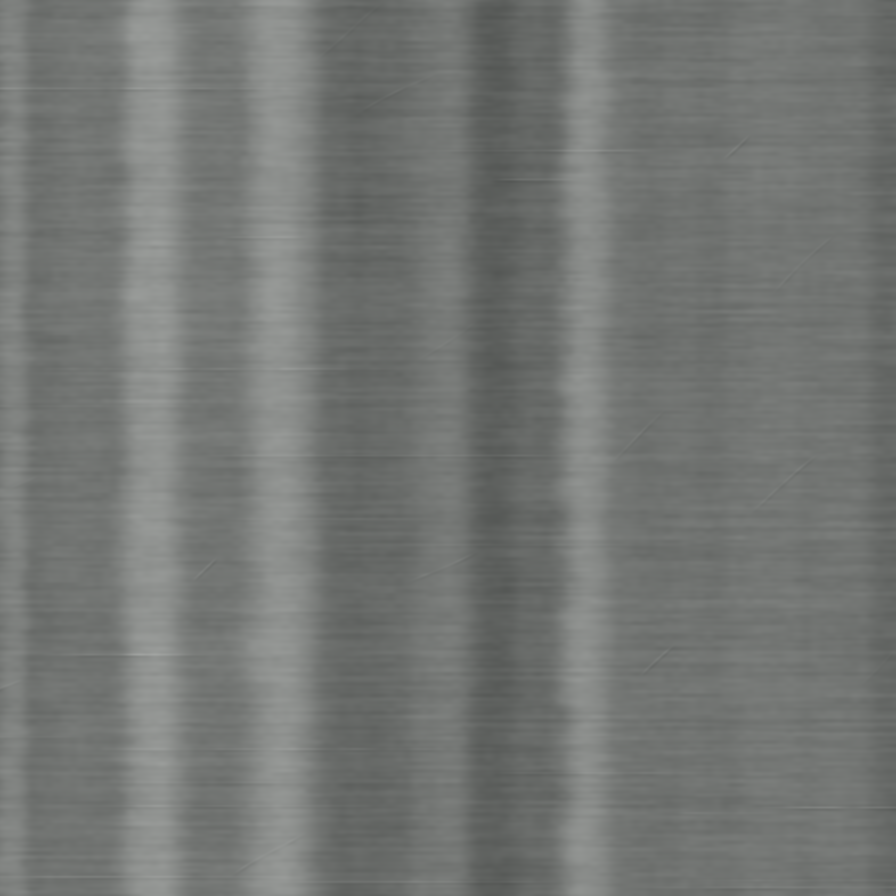
This texture is drawn by a WebGL 2 fragment shader. Its source:

```glsl
#version 300 es
precision highp float;
// Brushed grey metal sheet with soft vertical reflections and faint scratches.
uniform vec2 u_resolution;
out vec4 fragColor;

float hash(vec2 p) {
  vec3 q = fract(p.xyx * vec3(0.1031, 0.1030, 0.0973));
  q += dot(q, q.yzx + 33.33);
  return fract((q.x + q.y) * q.z);
}

// Value noise, 0 to 1
float noise(vec2 p) {
  vec2 i = floor(p), f = fract(p);
  f = f * f * (3.0 - 2.0 * f);
  return mix(mix(hash(i), hash(i + vec2(1, 0)), f.x),
             mix(hash(i + vec2(0, 1)), hash(i + vec2(1, 1)), f.x), f.y);
}

float fbm(vec2 p) {
  float sum = 0.0, amp = 0.5;
  for (int i = 0; i < 4; i++) {
    sum += amp * noise(p);
    p = p * 2.03 + 17.3;
    amp *= 0.5;
  }
  return sum;
}

// Vertical reflections: centre, half width, brightness
float reflections(float x) {
  vec3 bands[13] = vec3[13](
    vec3(0.014, 0.016, 0.050), vec3(0.045, 0.015, -0.022),
    vec3(0.171, 0.034, 0.125), vec3(0.313, 0.038, 0.118),
    vec3(0.405, 0.062, -0.053), vec3(0.493, 0.032, 0.016),
    vec3(0.550, 0.031, -0.092), vec3(0.607, 0.030, -0.050),
    vec3(0.653, 0.027, 0.095), vec3(0.735, 0.045, -0.014),
    vec3(0.800, 0.022, -0.014), vec3(0.855, 0.032, 0.010),
    vec3(0.992, 0.026, -0.052));
  float sum = 0.0;
  for (int i = 0; i < 13; i++) {
    float d = (x - bands[i].x) / bands[i].y;
    sum += bands[i].z * exp(-0.6 * d * d - 0.5 * d * d * d * d);
  }
  return sum;
}

// Thin line with a lit upper edge and a shaded lower edge
float scratch(vec2 p, vec2 centre, float angle, float halfLength, float shade) {
  vec2 d = p - centre;
  float c = cos(angle), s = sin(angle);
  d = vec2(c * d.x + s * d.y, c * d.y - s * d.x);
  d.y += 0.002 * sin(d.x * 35.0 + centre.x * 40.0) * step(0.1, angle);
  float fade = 1.0 - smoothstep(0.4, 1.0, abs(d.x) / halfLength);
  float lit = exp(-pow(d.y / 0.0014, 2.0));
  float dark = exp(-pow((d.y + 0.0027) / 0.0016, 2.0));
  return fade * (lit - shade * dark);
}

void main() {
  vec2 p = gl_FragCoord.xy / u_resolution;

  // Reflections with slightly uneven edges
  float blotch = fbm(p * vec2(22.0, 26.0)) - 0.47;
  float wobble = 0.014 * blotch + 0.005 * (noise(p * vec2(6.0, 110.0)) - 0.5);
  float value = 0.453 + reflections(p.x + wobble);

  // Cloudy wear and faint vertical streaks
  value += 0.028 * blotch + 0.012 * (fbm(p * vec2(5.0, 7.0) + 40.0) - 0.47);
  value += 0.014 * (noise(vec2(p.x * 60.0, p.y * 1.5 + 9.0)) - 0.5);

  // Horizontal brushing, from long strokes to short ones, and fine mottle
  value += 0.030 * (noise(p * vec2(5.0, 210.0)) - 0.5);
  value += 0.014 * (noise(p * vec2(3.0, 85.0) + 60.0) - 0.5);
  value += 0.024 * (noise(p * vec2(28.0, 250.0) + 90.0) - 0.5);
  value += 0.016 * (noise(p * vec2(110.0, 170.0) + 130.0) - 0.5);

  // Long horizontal scratches, broken along their length
  for (int i = 0; i < 22; i++) {
    float n = float(i);
    vec2 centre = vec2(hash(vec2(n, 3.0)), hash(vec2(n, 8.0)));
    float strength = 0.018 + 0.055 * pow(hash(vec2(n, 14.0)), 2.0);
    float halfLength = mix(0.05, 0.28, hash(vec2(n, 21.0)));
    float broken = 0.3 + 0.7 * noise(vec2(p.x * 40.0, n * 7.0));
    value += strength * broken * scratch(p, centre, 0.0, halfLength, 0.5);
  }

  // Short slanted scratches
  for (int i = 0; i < 14; i++) {
    float n = float(i);
    vec2 centre = vec2(hash(vec2(n, 31.0)), hash(vec2(n, 37.0)));
    float angle = mix(0.4, 1.0, hash(vec2(n, 43.0)));
    float halfLength = mix(0.015, 0.06, hash(vec2(n, 51.0)));
    float strength = mix(0.015, 0.04, hash(vec2(n, 58.0)));
    float broken = 0.2 + 0.8 * noise(p * 70.0 + n);
    value += strength * broken * scratch(p, centre, angle, halfLength, 0.8);
  }

  fragColor = vec4(value + vec3(-0.004, 0.006, -0.003), 1.0);
}
```
